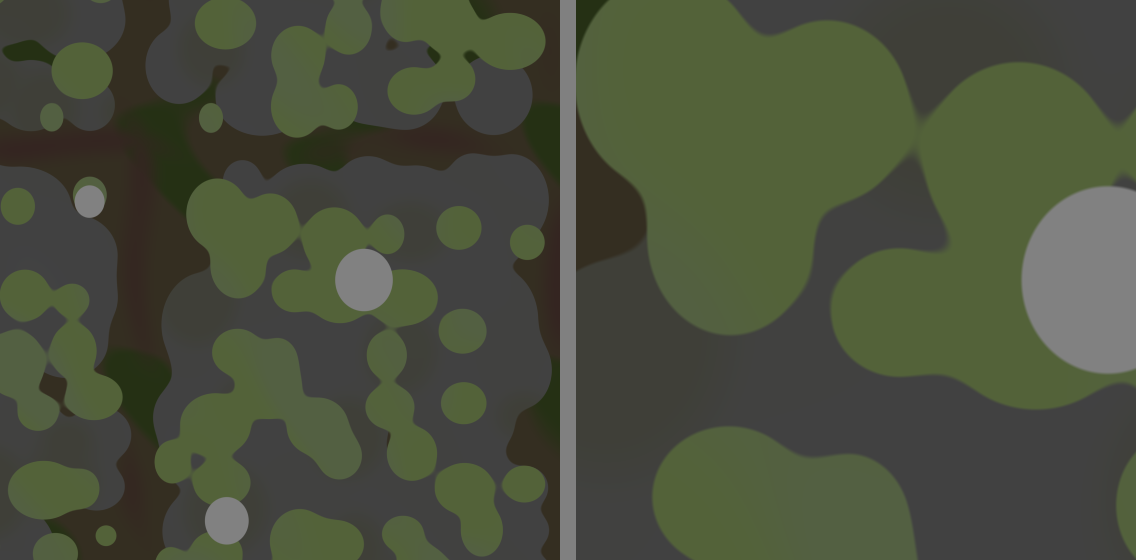
Left: the whole. Right: its middle third, enlarged.
Reproduce this pattern procedurally as a Shadertoy shader.

```glsl
#define GROOVE_PITCH vec2(0.76, 0.90)
#define GROOVE_START vec2(0.245, 0.74)
#define GROOVE_HALF 0.020
#define PLATE_CELLS 10.0
#define PLATE_RADIUS vec2(0.058, 0.092)
#define MOSS_CELLS 9.0
#define MOSS_RADIUS vec2(0.030, 0.060)
#define MOSS_DENSITY 0.76
#define STONE_COUNT 3
#define STONE_RADIUS 0.053
#define EDGE 0.0012

const vec3 SLATE = vec3(0.257, 0.257, 0.258);
const vec3 SLATE_OLIVE = vec3(0.245, 0.247, 0.215);
const vec3 MOSS = vec3(0.325, 0.385, 0.225);
const vec3 MOSS_PALE = vec3(0.325, 0.375, 0.260);
const vec3 SOIL = vec3(0.205, 0.180, 0.130);
const vec3 SOIL_RED = vec3(0.205, 0.145, 0.130);
const vec3 SOIL_GREEN = vec3(0.145, 0.190, 0.080);
const vec3 STONE = vec3(0.505);

vec3 hash3(vec2 cell) {
    vec3 h = fract(cell.xyx * vec3(0.1031, 0.1030, 0.0973));
    h += dot(h, h.yxz + 33.33);
    return fract((h.xxy + h.yzz) * h.zyx);
}

float smoothMin(float a, float b, float blend) {
    float h = max(blend - abs(a - b), 0.0) / blend;
    return min(a, b) - 0.25 * h * h * blend;
}

// Coverage of a shape, 1 inside and 0 outside
float fill(float d) {
    float w = max(EDGE, 0.7 / iResolution.y);
    return 1.0 - smoothstep(-w, w, d);
}

// Layered sines in 0..1 for slow tints
float tint(vec2 p) {
    float s = sin(p.x * 9.0 + 2.0 * sin(p.y * 7.0 + 1.0));
    s += sin(p.y * 13.0 - 1.7 * sin(p.x * 11.0 + 0.6));
    s += 0.6 * sin(p.x * 23.0 + p.y * 19.0);
    return 0.5 + 0.19 * s;
}

// Distance to the nearest line of a wavy grid
float grooveDistance(vec2 p) {
    p += 0.010 * sin(p.yx * vec2(15.0, 12.0) + vec2(0.5, 2.0));
    vec2 toLine = (fract((p - GROOVE_START) / GROOVE_PITCH + 0.5) - 0.5) * GROOVE_PITCH;
    return min(abs(toLine.x), abs(toLine.y));
}

// Fused scattered ovals that shrink to keep clear of the grooves
float blobs(vec2 p, float cells, vec2 radii, float density, float margin, float blend, float seed) {
    float d = 1.0;
    vec2 home = floor(p * cells);
    for (int j = -1; j <= 1; j++)
    for (int i = -1; i <= 1; i++) {
        vec2 cell = home + vec2(i, j);
        vec3 place = hash3(cell + seed);
        vec3 form = hash3(cell + seed + 57.0);
        vec2 center = (cell + mix(vec2(0.1), vec2(0.9), place.xy)) / cells;
        float radius = min(mix(radii.x, radii.y, form.x), grooveDistance(center) - margin);
        if (place.z > density || radius < 0.6 * radii.x) continue;
        float stretch = 0.24 * (form.y - 0.5);
        vec2 q = (p - center) * vec2(1.0 - stretch, 1.0 + stretch);
        d = smoothMin(d, length(q) - radius, blend);
    }
    return d;
}

// A few large discs spread by a low-discrepancy sequence
float stones(vec2 p) {
    float d = 1.0;
    for (int i = 0; i < STONE_COUNT; i++) {
        float n = float(i);
        vec2 center = fract(vec2(0.65, 0.50) + n * vec2(0.755, 0.570));
        vec2 q = (p - center) * vec2(1.03, 0.95);
        d = min(d, length(q) - STONE_RADIUS * (1.0 - 0.24 * n));
    }
    return d;
}

void mainImage(out vec4 fragColor, in vec2 fragCoord) {
    vec2 p = fragCoord / iResolution.y;
    float slow = tint(p);

    // Soil, red along the grooves and green in scattered patches
    float redness = smoothstep(0.045, 0.0, grooveDistance(p)) * smoothstep(0.4, 0.8, slow);
    float greenness = smoothstep(0.60, 0.76, tint(p.yx * 1.3 + 4.0));
    vec3 color = mix(SOIL, SOIL_GREEN, greenness);
    color = mix(color, SOIL_RED, redness);

    // Slate plates with faint olive stains
    float plate = blobs(p, PLATE_CELLS, PLATE_RADIUS, 0.92, GROOVE_HALF, 0.03, 11.0);
    float stain = blobs(p, 6.0, vec2(0.04, 0.09), 0.5, 0.0, 0.03, 83.0);
    float olive = 0.75 * smoothstep(0.02, -0.03, stain) + 0.2 * slow;
    color = mix(color, mix(SLATE, SLATE_OLIVE, olive), fill(plate));

    // Moss clumps
    float moss = blobs(p, MOSS_CELLS, MOSS_RADIUS, MOSS_DENSITY, GROOVE_HALF + 0.008, 0.028, 29.0);
    float pale = smoothstep(0.40, 0.75, tint(p * 1.2 + 7.0));
    color = mix(color, mix(MOSS, MOSS_PALE, pale), fill(moss));

    // Pale stones on top
    color = mix(color, STONE, fill(stones(p)));
    fragColor = vec4(color, 1.0);
}
```
